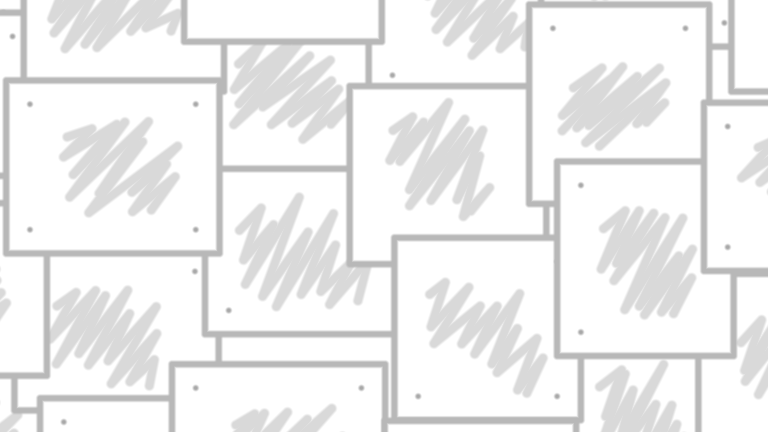
This pattern is drawn by a WebGL 1 fragment shader. Its source:

```glsl
precision highp float;
uniform vec2 u_resolution;

float hash(vec2 p) {
  return fract(sin(dot(p, vec2(127.1, 311.7))) * 43758.5453);
}

vec2 hash2(vec2 p) {
  return vec2(hash(p), hash(p + 17.3));
}

float segmentDistance(vec2 p, vec2 a, vec2 b) {
  vec2 ab = b - a;
  return length(p - a - ab * clamp(dot(p - a, ab) / dot(ab, ab), 0.0, 1.0));
}

float boxDistance(vec2 p, vec2 halfSize) {
  vec2 d = abs(p) - halfSize;
  return length(max(d, 0.0)) + min(max(d.x, d.y), 0.0);
}

// Soft coverage of a shape with the given radius
float ink(float dist, float radius) {
  return 1.0 - smoothstep(radius - 0.004, radius + 0.004, dist);
}

// Zigzag pen stroke that drifts down to the right
float scribbleDistance(vec2 p, vec2 id) {
  vec2 vary = hash2(id + 5.7);
  float angle = mix(0.7, 1.1, hash(id + 9.1));
  vec2 slant = vec2(cos(angle), sin(angle));
  vec2 drift = vec2(mix(0.18, 0.29, vary.x), -mix(0.06, 0.2, vary.y));
  vec2 previous = -0.5 * drift;
  float dist = 1.0;
  for (int i = 1; i <= 16; i++) {
    float t = float(i) / 16.0;
    float side = mod(float(i), 2.0) * 2.0 - 1.0;
    float envelope = 0.35 + 0.65 * sin(3.14 * t);
    float reach = mix(0.05, 0.145, hash(id * 3.1 + float(i))) * envelope;
    vec2 wobble = (hash2(id + float(i) * 2.3) - 0.5) * 0.025;
    vec2 next = drift * (t - 0.5) + slant * side * reach + wobble;
    dist = min(dist, segmentDistance(p, previous, next));
    previous = next;
  }
  return dist;
}

void main() {
  vec2 p = gl_FragCoord.xy / u_resolution.y;
  vec3 color = vec3(1.0);
  vec3 scribbleGrey = vec3(0.85);
  vec3 frameGrey = vec3(0.72);

  // Overlapping panels on a staggered grid, stacked in shuffled order
  for (int k = 0; k < 24; k++) {
    float index = floor(mod(float(k) * 7.0 + 0.5, 24.0));
    float column = mod(index, 6.0);
    vec2 id = vec2(column, floor((index + 0.5) / 6.0));
    vec2 center = (id - vec2(0.3, 0.5 * mod(column, 2.0))) * vec2(0.4, 0.38);
    center += (hash2(id + 3.3) - 0.5) * 0.1;
    vec2 halfSize = vec2(0.2, 0.185) + 0.05 * hash2(id + 8.8);
    vec2 q = p - center;
    float box = boxDistance(q, halfSize);

    if (box < 0.0) {
      vec2 shift = (hash2(id + 21.0) - 0.5) * 0.05;
      color = mix(vec3(1.0), scribbleGrey, ink(scribbleDistance(q - shift, id), 0.0105));

      // Pins near some of the corners
      float hasPin = step(0.4, hash(id + sign(q) * 0.37 + 31.0));
      float pin = length(abs(q) - halfSize + 0.055);
      color = mix(color, vec3(0.66), hasPin * ink(pin, 0.006));
    }
    color = mix(color, frameGrey, ink(abs(box), 0.0075));
  }

  gl_FragColor = vec4(color, 1.0);
}
```
